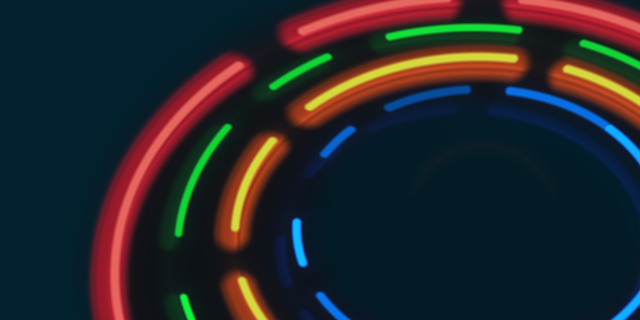
Write a Shadertoy shader that draws this background.

```glsl
// Concentric neon light trails: four broken elliptical rings on dark teal.
// Each arc is a curved capsule (bright core) over a wide, shifted smear band;
// approximate ellipse distances and parametric angles shape both layers.

const int ARC_COUNT = 6;
const vec3 BACKDROP = vec3(0.004, 0.130, 0.180);
const vec3 RING_SHADE = vec3(0.050, 0.065, 0.085);
const vec3 INNER_SHADE = vec3(0.006, 0.105, 0.145);

struct Ring {
    vec2 center;
    vec2 radii;
    vec3 coreColor;
    vec3 bandColor;
    vec2 bandShift;
    float bandGrow;
    float bandWidth;
    float bandStrength;
    float coreWidth;
};

float hash(float n) {
    n = fract(n * 0.1031);
    n *= n + 33.33;
    return fract(n * (n + n));
}

float noise(float x) {
    float cell = floor(x);
    float f = fract(x);
    return mix(hash(cell), hash(cell + 1.0), f * f * (3.0 - 2.0 * f));
}

// Signed distance to an ellipse, first-order approximation
float ellipseDistance(vec2 p, vec2 radii) {
    vec2 q = p / radii;
    float r = length(q);
    return (r - 1.0) * r / max(length(q / radii), 0.001);
}

// Angle in degrees: 0 at the left, 90 at the top, range -90 to 270
float arcAngle(vec2 p, vec2 radii) {
    vec2 q = p / radii;
    float angle = degrees(atan(q.y, -q.x));
    return angle < -90.0 ? angle + 360.0 : angle;
}

// Distance to a capsule bent along the ellipse; span holds start and end
float arcDistance(float across, float angle, vec2 radii, vec2 span) {
    float t = radians(angle);
    float speed = length(radii * vec2(sin(t), cos(t)));
    float beyond = max(max(span.x - angle, angle - span.y), 0.0);
    return length(vec2(across, radians(beyond) * speed));
}

vec3 drawRing(vec3 color, vec2 p, Ring ring, vec3 arcs[ARC_COUNT]) {
    vec2 coreP = p - ring.center;
    vec2 bandP = coreP - ring.bandShift;
    vec2 bandRadii = ring.radii + ring.bandGrow;
    float coreAcross = ellipseDistance(coreP, ring.radii);
    float bandAcross = ellipseDistance(bandP, bandRadii);
    float coreAngle = arcAngle(coreP, ring.radii);
    float bandAngle = arcAngle(bandP, bandRadii);

    // Combine the arcs into smear, halo and core masks
    float band = 0.0;
    float halo = 0.0;
    float core = 0.0;
    float power = 0.0;
    for (int i = 0; i < ARC_COUNT; i++) {
        vec3 arc = arcs[i];
        float bandD = arcDistance(bandAcross, bandAngle, bandRadii, arc.xy);
        float coreD = arcDistance(coreAcross, coreAngle, ring.radii, arc.xy);
        float visible = min(arc.z, 1.0);
        float w = ring.bandWidth;
        band = max(band, visible * (1.0 - smoothstep(w * 0.45, w * 1.3, bandD)));
        halo = max(halo, visible * exp(-coreD * 38.0));
        float mask = 1.0 - smoothstep(ring.coreWidth * 0.45, ring.coreWidth * 1.45, coreD);
        core = max(core, mask * step(0.01, arc.z));
        power = max(power, mask * arc.z);
    }

    // Fine concentric streaks and a faint trail across the gaps
    float streaks = 0.80 + 0.28 * noise(bandAcross * 95.0 + 40.0);
    color += ring.bandColor * 0.07 * exp(-abs(bandAcross) * 28.0);
    color += ring.bandColor * 0.22 * halo;
    color = mix(color, ring.bandColor * streaks, band * ring.bandStrength);
    return mix(color, ring.coreColor * power / max(core, 0.001), core);
}

void mainImage(out vec4 fragColor, in vec2 fragCoord) {
    vec2 p = fragCoord / iResolution.y;

    // Backdrop with a dark warm annulus and a faint inner ring
    float outer = ellipseDistance(p - vec2(1.484, 0.15), vec2(1.16, 0.90));
    float inner = ellipseDistance(p - vec2(1.503, 0.289), vec2(0.56, 0.41));
    vec3 color = mix(RING_SHADE, BACKDROP, smoothstep(-0.12, 0.14, outer));
    color = mix(INNER_SHADE, color, smoothstep(-0.10, 0.04, inner));
    float ghost = ellipseDistance(p - vec2(1.51, 0.32), vec2(0.23, 0.225));
    color += vec3(0.05, 0.012, 0.008) * exp(-abs(ghost) * 45.0) * smoothstep(0.32, 0.5, p.y);

    // Arcs: start angle, end angle, brightness (zero means unused)
    vec3 none = vec3(0.0);
    vec3 redArcs[ARC_COUNT] = vec3[](vec3(-30, 49, 1), vec3(61.4, 85.6, 1),
        vec3(97.6, 135, 1), none, none, none);
    vec3 greenArcs[ARC_COUNT] = vec3[](vec3(-40, -11.8, 1.1), vec3(4.7, 33.7, 0.95),
        vec3(47.4, 60.4, 0.95), vec3(73.4, 98.6, 1), vec3(111.6, 140, 0.95), none);
    vec3 yellowArcs[ARC_COUNT] = vec3[](vec3(-40, -14.2, 1), vec3(3, 32.2, 1),
        vec3(46.1, 98.2, 1), vec3(111.2, 150, 1), none, none);
    vec3 blueArcs[ARC_COUNT] = vec3[](vec3(-60, -29.6, 1), vec3(-14.7, 2, 1.6),
        vec3(32.2, 45, 0.85), vec3(60, 85.6, 0.65), vec3(99, 240, 0.95), vec3(134, 240, 1.5));

    // Rings from the outside in
    Ring red = Ring(vec2(1.484, 0.141), vec2(1.125, 0.867), vec3(0.90, 0.40, 0.37),
        vec3(0.78, 0.12, 0.20), vec2(-0.010, -0.020), 0.010, 0.058, 0.92, 0.014);
    Ring green = Ring(vec2(1.482, 0.2135), vec2(0.927, 0.7005), vec3(0.06, 0.88, 0.22),
        vec3(0.05, 0.38, 0.15), vec2(-0.030, -0.020), 0.0, 0.035, 0.35, 0.012);
    Ring yellow = Ring(vec2(1.497, 0.260), vec2(0.763, 0.5625), vec3(0.84, 0.85, 0.24),
        vec3(0.78, 0.28, 0.12), vec2(-0.006, -0.021), 0.003, 0.054, 0.92, 0.0135);
    Ring blue = Ring(vec2(1.503, 0.289), vec2(0.576, 0.432), vec3(0.04, 0.46, 0.95),
        vec3(0.06, 0.18, 0.60), vec2(-0.050, -0.060), 0.0, 0.022, 0.25, 0.0135);
    color = drawRing(color, p, red, redArcs);
    color = drawRing(color, p, green, greenArcs);
    color = drawRing(color, p, yellow, yellowArcs);
    color = drawRing(color, p, blue, blueArcs);

    fragColor = vec4(clamp(color, 0.0, 1.0), 1.0);
}
```
